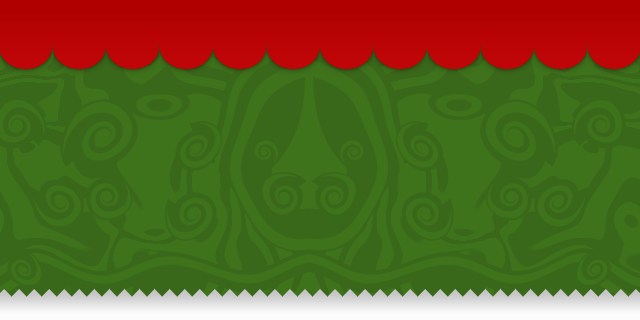
Reproduce this background procedurally as a WebGL 1 fragment shader.

```glsl
precision highp float;
// A green damask panel under a red scalloped valance, with a zigzag lower hem.
// The damask is mirrored: warped noise bands form the ground, then a central
// bell, its rings and tapering logarithmic spirals are laid over it.
uniform vec2 u_resolution;

#define SCALLOP_WIDTH 0.1672
#define SCALLOP_DEPTH 0.073
#define CUSP_Y 0.857
#define TOOTH_WIDTH 0.047
#define TOOTH_DEPTH 0.024
#define HEM_Y 0.073
#define DAMASK_AXIS -0.034
#define LEAF_LIGHT vec3(0.245, 0.447, 0.106)
#define LEAF_DARK vec3(0.228, 0.408, 0.102)
#define RED_TOP vec3(0.69, 0.0, 0.0)
#define RED_LOW vec3(0.75, 0.02, 0.03)
#define TAU 6.28319

// Antialiased coverage of a signed distance, positive inside
float cover(float d) {
  return clamp(0.5 + d * u_resolution.y, 0.0, 1.0);
}

float hash(vec2 p) {
  return fract(sin(dot(p, vec2(127.1, 311.7))) * 43758.5453);
}

float noise(vec2 p) {
  vec2 i = floor(p), f = fract(p);
  f = f * f * (3.0 - 2.0 * f);
  return mix(mix(hash(i), hash(i + vec2(1.0, 0.0)), f.x),
             mix(hash(i + vec2(0.0, 1.0)), hash(i + 1.0), f.x), f.y);
}

// Light spiral on a dark disc; start is its tail angle, hand its direction
void curl(inout float tone, vec2 p, vec2 center, float radius, float start, float hand) {
  vec2 d = p - center;
  float r = length(d);
  float turn = fract(hand * (atan(d.y, d.x) - start) / TAU);
  float ink = cover(radius * 0.2 - r);
  for (int i = 0; i < 2; i++) {
    float t = turn + float(i);
    float arm = radius * exp2(-1.2 * t);
    float width = 0.19 * arm * smoothstep(0.0, 0.4, t);
    ink = max(ink, cover(width - abs(r - arm)) * step(0.001, width));
  }
  tone = mix(tone, 0.0, cover(radius * (1.05 - 0.3 * turn) - r));
  tone = max(tone, ink);
}

// Flowing ground of leaf-like bands
float ground(vec2 q) {
  vec2 warp = vec2(noise(q * 6.0), noise(q * 6.0 + 17.0)) - 0.5;
  float field = noise(q * 5.0 + warp * 2.6 + 4.0);
  return smoothstep(-0.12, 0.12, sin(field * 17.0 + q.x * 4.0) + 0.1);
}

// Damask tone: 0 is dark, 1 is light
float damask(vec2 q) {
  float tone = ground(q);

  // Onion-shaped rings around the bell
  vec2 d = q - vec2(0.0, 0.46);
  d.y *= d.y > 0.0 ? 0.68 : 1.0;
  float r = length(d);
  float upper = smoothstep(-0.08, 0.08, d.y);
  tone = mix(tone, 0.0, cover(mix(0.245, 0.31, upper) - r));
  tone = max(tone, cover(0.017 - abs(r - 0.222)));
  tone = max(tone, cover(0.011 * upper - abs(r - 0.28)) * step(0.01, upper));

  // Bell with a slender stem
  float flare = clamp((0.78 - q.y) / 0.3, 0.0, 1.0);
  float bell = min(0.012 + 0.1 * pow(flare, 2.5) - q.x, q.y - 0.35);
  tone = max(tone, cover(bell));

  // Waves along the foot
  float wave = 0.15 + 0.035 * cos(q.x * 15.0);
  tone = mix(tone, 0.0, cover(0.035 - abs(q.y - wave)));
  tone = max(tone, cover(0.013 - abs(q.y - wave - 0.008)));

  // Teardrop leaf
  vec2 leaf = (q - vec2(0.47, 0.675)) / vec2(0.075, 0.035);
  leaf.y += 0.35 * leaf.x;
  float rim = length(leaf);
  tone = mix(tone, 0.0, cover((1.3 - rim) * 0.035));
  tone = max(tone, cover((0.22 - abs(rim - 0.75)) * 0.035));

  // Scrolls, from the axis outward
  curl(tone, q, vec2(0.08, 0.392), 0.078, 2.6, -1.0);
  curl(tone, q, vec2(0.137, 0.528), 0.045, 4.4, -1.0);
  curl(tone, q, vec2(0.35, 0.54), 0.08, 1.2, 1.0);
  curl(tone, q, vec2(0.372, 0.335), 0.085, 0.6, -1.0);
  curl(tone, q, vec2(0.65, 0.57), 0.125, 5.6, 1.0);
  curl(tone, q, vec2(0.635, 0.38), 0.078, 2.2, 1.0);
  curl(tone, q, vec2(0.785, 0.375), 0.085, 0.4, -1.0);
  curl(tone, q, vec2(0.92, 0.6), 0.09, 3.8, -1.0);
  curl(tone, q, vec2(0.89, 0.15), 0.06, 1.5, 1.0);
  return tone;
}

void main() {
  vec2 p = vec2(gl_FragCoord.x - 0.5 * u_resolution.x, gl_FragCoord.y) / u_resolution.y;

  // Damask, gently bent so the scrolls are not perfect circles
  vec2 q = vec2(abs(p.x - DAMASK_AXIS), p.y);
  q += 0.008 * vec2(sin(q.y * 23.0) * smoothstep(0.0, 0.2, q.x), sin(q.x * 19.0));
  vec3 cloth = mix(LEAF_DARK, LEAF_LIGHT, damask(q));

  // Valance and the shadow it casts
  vec2 s = vec2((fract(p.x / SCALLOP_WIDTH) - 0.5) * SCALLOP_WIDTH, p.y - CUSP_Y);
  float halfWidth = 0.5 * SCALLOP_WIDTH;
  float valance = max(halfWidth - length(s * vec2(1.0, halfWidth / SCALLOP_DEPTH)), s.y);
  cloth *= 1.0 - 0.35 * exp(min(valance, 0.0) / 0.007);
  vec3 red = mix(RED_LOW, RED_TOP, smoothstep(0.78, 1.0, p.y));

  // White floor shaded towards the hem
  vec3 color = vec3(mix(0.99, 0.77, smoothstep(0.01, 0.095, p.y)));
  float hem = HEM_Y + TOOTH_DEPTH * abs(2.0 * fract(p.x / TOOTH_WIDTH) - 1.0);
  color = mix(color, cloth, cover((p.y - hem) * 0.7));
  color = mix(color, red, cover(valance));
  gl_FragColor = vec4(color, 1.0);
}
```
